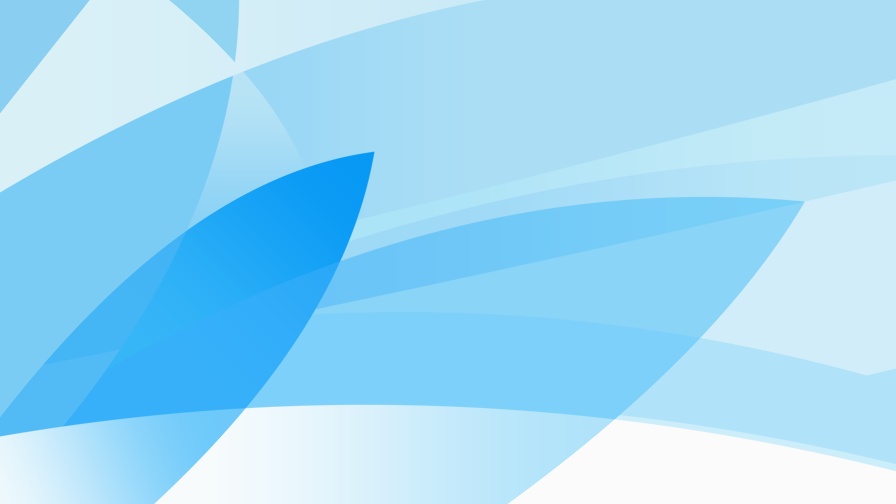
Reproduce this background procedurally as a Shadertoy shader.

```glsl
// Value at t of the parabola through three (t, value) knots
float curve(float t, vec2 a, vec2 b, vec2 c) {
    float ab = (b.y - a.y) / (b.x - a.x);
    float bc = (c.y - b.y) / (c.x - b.x);
    float bend = (bc - ab) / (c.x - a.x);
    return a.y + (t - a.x) * (ab + bend * (t - b.x));
}

// Soft mask: 1 where v lies under the edge
float under(float v, float edge, float blur) {
    return smoothstep(-blur, blur, edge - v);
}

// Colour blended along one axis
vec3 ramp(vec3 from, vec3 to, float start, float end, float t) {
    return mix(from, to, smoothstep(start, end, t));
}

void mainImage(out vec4 fragColor, in vec2 fragCoord) {
    vec2 p = fragCoord / iResolution.y;
    float blur = 0.8 / iResolution.y;

    // Edges given as height over x
    float bandTop = curve(p.x, vec2(0.0, 0.618), vec2(0.463, 0.85), vec2(0.961, 1.0));
    float stripTop = curve(p.x, vec2(0.648, 0.549), vec2(1.157, 0.676), vec2(1.778, 0.843));
    float stripLow = curve(p.x, vec2(0.671, 0.514), vec2(1.185, 0.641), vec2(1.778, 0.692));
    float leafTop = curve(p.x, vec2(0.655, 0.4745), vec2(1.0185, 0.574), vec2(1.597, 0.6));
    float leafVein = curve(p.x, vec2(0.0, 0.259), vec2(0.639, 0.389), vec2(1.597, 0.6));
    float waveTop = curve(p.x, vec2(0.639, 0.377), vec2(1.185, 0.359), vec2(1.72, 0.255));
    waveTop = min(max(waveTop, 0.255 + 0.24 * (p.x - 1.72)), leafVein);
    float waveLow = curve(p.x, vec2(0.0, 0.134), vec2(0.88, 0.194), vec2(1.778, 0.065));
    float budTop = curve(p.x, vec2(0.023, 0.201), vec2(0.37, 0.542), vec2(0.743, 0.699));

    // Edges given as x over height
    float leafSide = curve(p.y, vec2(0.0, 1.007), vec2(0.282, 1.343), vec2(0.6, 1.597));
    float budSide = curve(p.y, vec2(0.0, 0.3056), vec2(0.3935, 0.63), vec2(0.699, 0.743));
    float ovalSide = curve(p.y, vec2(0.1435, 0.116), vec2(0.542, 0.37), vec2(1.0, 0.4745));
    float petalSide = curve(p.y, vec2(0.56, 0.6366), vec2(0.722, 0.5787), vec2(1.0, 0.3356));

    // Masks shared by several layers
    float oval = under(p.x, ovalSide, blur);
    float petal = under(p.x, petalSide, blur);
    float outside = 1.0 - oval;
    float belowVein = under(p.y, leafVein, blur);
    float inWave = under(p.y, waveTop, blur);
    float belowWave = under(p.y, waveLow, blur);

    // Sky, corner and upper petal
    vec3 color = ramp(vec3(0.85, 0.94, 0.97), vec3(0.75, 0.90, 0.97), 0.1, 1.6, p.x);
    color = mix(color, vec3(0.54, 0.81, 0.95), under(0.775 + 1.264 * p.x, p.y, blur));
    color = mix(color, vec3(0.57, 0.83, 0.95), oval * (1.0 - petal));

    // Broad band with the petal and oval showing through
    vec3 band = ramp(vec3(0.59, 0.84, 0.96), vec3(0.67, 0.87, 0.96), 0.4, 1.0, p.x);
    vec3 petalTint = ramp(vec3(0.54, 0.82, 0.96), vec3(0.72, 0.89, 0.96), 0.52, 0.84, p.y);
    band = mix(band, petalTint, petal);
    band = mix(band, vec3(0.48, 0.80, 0.96), oval);
    color = mix(color, band, under(p.y, bandTop, blur));

    // Pale strips sweeping to the right
    vec3 strip = ramp(vec3(0.67, 0.89, 0.97), vec3(0.77, 0.92, 0.97), 0.7, 1.7, p.x);
    vec3 stripShade = ramp(vec3(0.62, 0.85, 0.965), vec3(0.73, 0.90, 0.97), 0.8, 1.7, p.x);
    color = mix(color, strip, under(p.y, stripTop, blur) * outside);
    color = mix(color, stripShade, under(p.y, stripLow, blur) * outside);
    color = mix(color, vec3(0.82, 0.93, 0.98), belowVein * outside);
    color = mix(color, vec3(0.69, 0.885, 0.975), inWave * outside);

    // White ground with a thin veil along the wave
    float veil = under(p.y, waveLow + 0.008 * p.x, blur);
    color = mix(color, vec3(0.80, 0.93, 0.98), veil);
    color = mix(color, vec3(0.985), belowWave);

    // Large leaf, tinted by the layers it crosses
    vec3 leaf = ramp(vec3(0.42, 0.77, 0.97), vec3(0.47, 0.81, 0.97), 0.6, 1.5, p.x);
    leaf = mix(leaf, vec3(0.54, 0.83, 0.97), belowVein);
    leaf = mix(leaf, vec3(0.49, 0.815, 0.975), inWave);
    vec3 leafFoot = ramp(vec3(0.97, 0.985, 0.99), vec3(0.69, 0.89, 0.98), 0.35, 1.2, p.x);
    leaf = mix(leaf, leafFoot, belowWave);
    float inLeaf = under(p.y, leafTop, blur) * under(p.x, leafSide, blur);
    color = mix(color, leaf, inLeaf * max(outside, belowVein));

    // Deep blue bud in front
    vec3 bud = ramp(vec3(0.21, 0.71, 0.97), vec3(0.03, 0.60, 0.96), 0.6, 1.4, p.x + p.y);
    bud = mix(bud, vec3(0.22, 0.68, 0.98), 0.6 * under(p.y, leafTop, blur) * outside);
    bud = mix(bud, vec3(0.28, 0.71, 0.96), 0.8 * oval);
    bud = mix(bud, vec3(0.38, 0.76, 0.97), 0.5 * belowVein * oval);
    vec3 budFoot = ramp(vec3(0.95, 0.98, 0.99), vec3(0.43, 0.79, 0.98), -0.05, 0.5, p.x + 0.4 * p.y);
    bud = mix(bud, budFoot, belowWave);
    color = mix(color, bud, under(p.y, budTop, blur) * under(p.x, budSide, blur));

    fragColor = vec4(color, 1.0);
}
```
